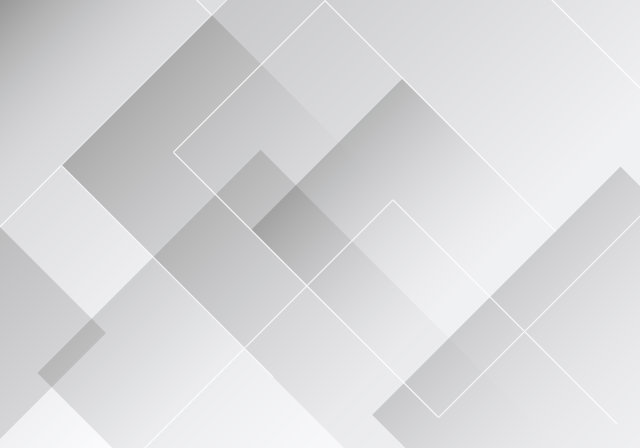
Give the GLSL for this background, as a Shadertoy shader.

```glsl
// Overlapping translucent grey panels, all turned 45 degrees, with fine white outlines.
// Position is rotated to diagonal axes: x runs down-right, y runs up-right.
// Each panel darkens the tone below it and fades out along the x diagonal.

const float FAR = 9.0;
const float LINE_HALF_WIDTH = 0.0019;

// Smooth coverage of an interval; px is the size of one pixel.
float span(float v, float lo, float hi, float px) {
    return clamp((v - lo) / px + 0.5, 0.0, 1.0) * clamp((hi - v) / px + 0.5, 0.0, 1.0);
}

float boxMask(vec2 q, vec2 lo, vec2 hi, float px) {
    return span(q.x, lo.x, hi.x, px) * span(q.y, lo.y, hi.y, px);
}

// Multiplier of a panel: darkest at fade.x, clear at fade.y.
float panel(vec2 q, vec2 lo, vec2 hi, vec2 fade, float depth, float px) {
    float rest = 1.0 - clamp((q.x - fade.x) / (fade.y - fade.x), 0.0, 1.0);
    return 1.0 - boxMask(q, lo, hi, px) * depth * rest * rest;
}

// White line where "across" equals "at", limited to a range of "along".
float stroke(float across, float at, float along, vec2 range, float px) {
    return span(across, at - LINE_HALF_WIDTH, at + LINE_HALF_WIDTH, px)
         * span(along, range.x, range.y, px);
}

// Linear tone between two diagonal positions.
float ramp(float v, vec2 range, vec2 tones) {
    return mix(tones.x, tones.y, clamp((v - range.x) / (range.y - range.x), 0.0, 1.0));
}

float backdrop(vec2 q, float px) {
    float wide = ramp(q.x, vec2(0.506, 1.673), vec2(0.785, 0.945));
    float left = ramp(q.x, vec2(0.506, 1.301), vec2(0.870, 0.995));
    float tone = mix(wide, left, span(q.y, -FAR, -0.232, px));
    return mix(tone, 0.87, span(q.x, -FAR, 0.506, px));
}

float panels(vec2 q, float px) {
    float t = 1.0;
    // Upper left corner and the large dark square beside it
    t *= panel(q, vec2(-FAR, -FAR), vec2(0.506, 0.439), vec2(0.0, 0.56), 0.32, px);
    t *= panel(q, vec2(0.506, -0.232), vec2(FAR, 0.439), vec2(0.506, 1.30), 0.14, px);
    // Lower left panel and the long panel crossing it
    t *= panel(q, vec2(-FAR, -FAR), vec2(0.980, -0.507), vec2(0.506, 3.70), 0.15, px);
    t *= panel(q, vec2(0.916, -0.749), vec2(FAR, 0.247), vec2(0.916, 2.32), 0.13, px);
    // Centre and lower right panels
    t *= panel(q, vec2(1.074, 0.048), vec2(FAR, 0.722), vec2(1.074, 1.673), 0.17, px);
    t *= panel(q, vec2(1.757, -0.095), vec2(FAR, 1.013), vec2(1.757, 2.60), 0.15, px);
    return t;
}

float outlines(vec2 q, float px) {
    float w = 0.0;
    // Edges of the upper left panels
    w = max(w, 0.85 * stroke(q.x, 0.506, q.y, vec2(-FAR, -0.232), px));
    w = max(w, 0.60 * stroke(q.x, 0.506, q.y, vec2(-0.232, FAR), px));
    w = max(w, 0.85 * stroke(q.y, 0.439, q.x, vec2(0.0, 0.506), px));
    w = max(w, 0.75 * stroke(q.y, -0.232, q.x, vec2(0.506, 1.45), px));
    // Large open rectangle
    w = max(w, 0.85 * stroke(q.x, 0.727, q.y, vec2(0.047, 0.727), px));
    w = max(w, 0.85 * stroke(q.y, 0.047, q.x, vec2(0.727, 1.911), px));
    w = max(w, 0.85 * stroke(q.y, 0.724, q.x, vec2(0.727, 1.757), px));
    w = max(w, 0.75 * stroke(q.x, 1.911, q.y, vec2(0.047, FAR), px));
    // Lower chevron and the upper right diagonal
    w = max(w, 0.80 * stroke(q.x, 1.323, q.y, vec2(-FAR, 0.431), px));
    w = max(w, 0.80 * stroke(q.y, 0.431, q.x, vec2(1.323, 2.323), px));
    w = max(w, 0.90 * stroke(q.y, 1.232, q.x, vec2(0.0, FAR), px));
    return w;
}

void mainImage(out vec4 fragColor, in vec2 fragCoord) {
    // Canvas heights measured from the top left, then diagonal axes
    vec2 p = vec2(fragCoord.x, iResolution.y - fragCoord.y) / iResolution.y;
    vec2 q = vec2(p.x + p.y, p.x - p.y);
    float px = 1.414 / iResolution.y;

    float tone = backdrop(q, px) * panels(q, px);

    // Slight cool tint in the middle greys
    vec3 color = vec3(tone) + vec3(-0.002, -0.001, 0.006) * smoothstep(0.65, 0.82, tone);
    color = mix(color, vec3(1.0), outlines(q, px));
    fragColor = vec4(clamp(color, 0.0, 1.0), 1.0);
}
```
